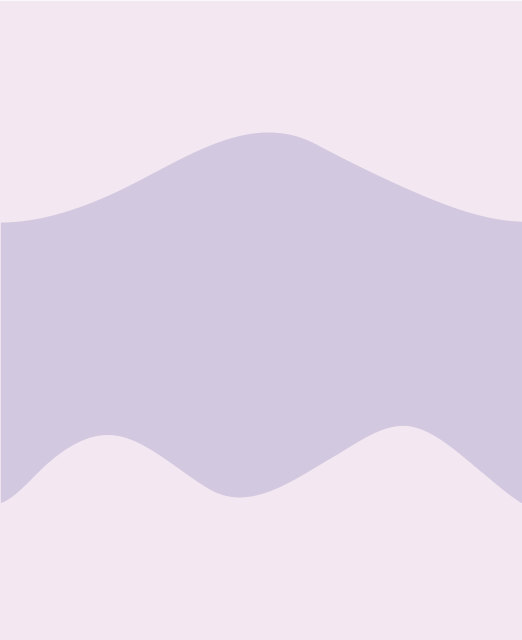
Write a Shadertoy shader that draws this background.

```glsl
// Flat lavender band with two smooth wavy edges on a pale pink ground.

const vec3 PALE_PINK = vec3(0.953, 0.910, 0.945);
const vec3 LAVENDER  = vec3(0.824, 0.788, 0.878);
const vec3 RIM_WHITE = vec3(0.985, 0.975, 0.985);
const float LEFT_MARGIN = 0.0016; // pale sliver left of the band
const float TOP_RIM = 0.0013;     // bright line along the top

// Curve knots: x, height, slope, as fractions of the canvas
const int UPPER_COUNT = 6;
const vec3 UPPER[UPPER_COUNT] = vec3[](
    vec3(0.0,    0.6523,  0.0),
    vec3(0.2070, 0.6940,  0.360),
    vec3(0.5143, 0.7930,  0.0),
    vec3(0.6051, 0.7747, -0.433),
    vec3(0.7962, 0.6992, -0.352),
    vec3(1.0,    0.6536, -0.025));

const int LOWER_COUNT = 9;
const vec3 LOWER[LOWER_COUNT] = vec3[](
    vec3(0.0,    0.2135,  0.245),
    vec3(0.0796, 0.2669,  0.777),
    vec3(0.2070, 0.3203,  0.0),
    vec3(0.3981, 0.2370, -0.490),
    vec3(0.4586, 0.2227,  0.0),
    vec3(0.6369, 0.2852,  0.474),
    vec3(0.7723, 0.3346,  0.0),
    vec3(0.9236, 0.2617, -0.670),
    vec3(1.0,    0.2135, -0.490));

// Cubic Hermite height between two knots
float hermite(vec3 a, vec3 b, float x) {
    float span = b.x - a.x;
    float t = clamp((x - a.x) / span, 0.0, 1.0);
    float s = 1.0 - t;
    return a.y * s * s * (1.0 + 2.0 * t) + b.y * t * t * (3.0 - 2.0 * t)
         + span * t * s * (a.z * s - b.z * t);
}

float upperEdge(float x) {
    int i = 0;
    while (i < UPPER_COUNT - 2 && x > UPPER[i + 1].x) i++;
    return hermite(UPPER[i], UPPER[i + 1], x);
}

float lowerEdge(float x) {
    int i = 0;
    while (i < LOWER_COUNT - 2 && x > LOWER[i + 1].x) i++;
    return hermite(LOWER[i], LOWER[i + 1], x);
}

// Antialiased coverage where the field is positive
float coverage(float field) {
    float width = length(vec2(dFdx(field), dFdy(field)));
    return clamp(0.5 + field / max(width, 1e-6), 0.0, 1.0);
}

void mainImage(out vec4 fragColor, in vec2 fragCoord) {
    vec2 uv = fragCoord / iResolution.xy;

    // Band between the two curves
    float band = coverage(upperEdge(uv.x) - uv.y)
               * coverage(uv.y - lowerEdge(uv.x))
               * coverage(uv.x - LEFT_MARGIN);
    vec3 color = mix(PALE_PINK, LAVENDER, band);

    // Thin rim at the top
    color = mix(color, RIM_WHITE, coverage(uv.y - 1.0 + TOP_RIM));

    fragColor = vec4(color, 1.0);
}
```
